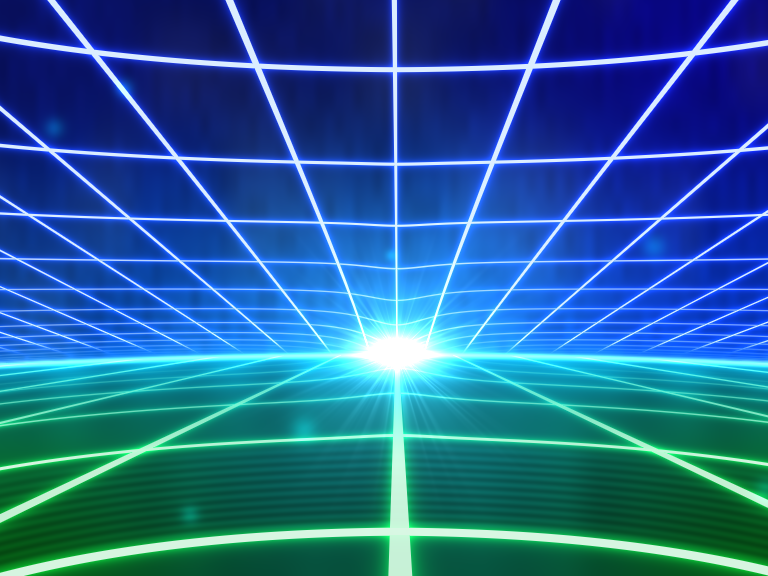
A Shadertoy shader for this background:

```glsl
// A glowing perspective grid: a blue wall above and a green floor below, meeting
// at a bright curved horizon with a white flare. Each surface is bent into its own
// grid coordinates, whose whole numbers become lines with a core and a halo.

float hash(vec2 p) {
    vec3 q = fract(vec3(p.xyx) * 0.1031);
    q += dot(q, q.yzx + 33.33);
    return fract((q.x + q.y) * q.z);
}

float noise(vec2 p) {
    vec2 i = floor(p), f = fract(p);
    f = f * f * (3.0 - 2.0 * f);
    return mix(mix(hash(i), hash(i + vec2(1, 0)), f.x),
               mix(hash(i + vec2(0, 1)), hash(i + vec2(1, 1)), f.x), f.y);
}

// Core coverage (x) and halo (y) of the lines at whole values of a coordinate
vec2 gridLine(float coord, float halfWidth) {
    float slope = max(length(vec2(dFdx(coord), dFdy(coord))), 1e-5);
    float width = max(halfWidth / slope, 0.0011 * iResolution.y);
    float gap = abs(fract(coord + 0.5) - 0.5) / slope - width;
    return vec2(clamp(0.5 - gap, 0.0, 1.0),
                exp(-max(gap, 0.0) / (0.003 * iResolution.y + 0.7 * width)));
}

// Wall columns and rows; rows sag towards the flare
vec2 wallGrid(vec2 p) {
    float up = max(p.y, 0.0);
    float pinch = (0.045 - 0.031 * up) * p.x / length(vec2(p.x, 0.05));
    float column = (p.x + 0.0113 * up + pinch) / (0.0764 + 0.378 * up);
    float sag = 0.05 * exp(-up / 0.11) / (1.0 + p.x * p.x / 0.0064);
    float height = max(p.y + sag - p.x * p.x * (0.27 * up - 0.035), 0.004);
    return vec2(column, log((1.0 / height + 0.7) / 2.714) / log(1.36));
}

// Floor columns and rows, with the bent depth in z
vec3 floorGrid(vec2 p) {
    float down = max(-p.y, 0.0);
    float column = (p.x - 0.015 * down) / (0.099 + 2.1 * down);
    float rise = 0.035 * exp(-down / 0.08) / (1.0 + p.x * p.x / 0.01);
    float depth = max(rise - p.y - p.x * p.x * (0.05 + 0.30 * down), 0.004);
    return vec3(column, log((1.0 / depth + 4.0) / 7.26) / log(1.5), depth);
}

vec3 wallColor(vec2 p, vec2 grid) {
    float up = max(p.y, 0.0);
    vec3 color = mix(vec3(0.02, 0.23, 0.57), vec3(0.03, 0.06, 0.36), smoothstep(0.0, 0.52, up));
    color += vec3(0.0, -0.04, 0.12) * smoothstep(0.0, 0.5, p.x);
    color += vec3(0.10, 0.32, 0.35) * exp(-dot(p, p) * 10.0);
    // Falling streaks of haze
    float haze = noise(p * vec2(7.0, 3.0) + 7.0) * 0.6 + noise(p * vec2(60.0, 20.0)) * 0.4;
    color *= 0.78 + 0.44 * haze;
    color += vec3(0.05, 0.05, 0.0) * smoothstep(0.5, 0.9, noise(p * vec2(8.0, 4.0) + 21.0));
    vec2 columns = gridLine(grid.x, 0.022), rows = gridLine(grid.y, 0.021);
    float fade = smoothstep(0.0, 0.05, up + 0.037 * p.x * p.x);
    float rowFade = fade * mix(0.5, 1.0, smoothstep(0.04, 0.25, up));
    color += vec3(0.08, 0.20, 0.75) * (columns.y * fade + rows.y * rowFade) * 0.65;
    float core = max(columns.x * smoothstep(0.0, 0.03, up), rows.x * rowFade);
    return mix(color, vec3(0.86, 0.93, 1.0), core);
}

vec3 floorColor(vec2 p, vec3 grid) {
    float down = max(-p.y, 0.0);
    vec3 color = mix(vec3(0.02, 0.46, 0.56), vec3(0.03, 0.39, 0.38), smoothstep(0.0, 0.12, down));
    color = mix(color, vec3(0.02, 0.30, 0.22), smoothstep(0.12, 0.38, down));
    color += vec3(0.0, 0.03, -0.15) * smoothstep(0.15, 0.7, abs(p.x)) * smoothstep(0.03, 0.2, down);
    color += vec3(0.02, 0.06, 0.14) * exp(-dot(p, p) * 20.0);
    color *= 0.88 + 0.24 * noise(p * vec2(14.0, 4.0) + 31.0);
    // Fine scan bands
    float bands = smoothstep(0.12, 0.2, grid.z) * (1.0 - smoothstep(0.28, 0.33, grid.z));
    color *= 1.0 - 0.2 * bands * (0.5 + 0.5 * cos(grid.z * 440.0));
    vec2 columns = gridLine(grid.x, 0.023), rows = gridLine(grid.y, 0.025);
    float near = smoothstep(0.02, 0.2, down);
    float rowFade = smoothstep(0.008, 0.05, grid.z) * mix(0.4, 1.0, near);
    vec3 halo = mix(vec3(0.04, 0.45, 0.42), vec3(0.03, 0.62, 0.16), near);
    color += halo * (columns.y * mix(0.35, 0.65, near) + rows.y * rowFade * 0.7);
    vec3 core = mix(vec3(0.50, 0.98, 0.80), vec3(0.84, 0.96, 0.88), near);
    return mix(color, core, max(columns.x * mix(0.65, 0.92, near), rows.x * rowFade));
}

void mainImage(out vec4 fragColor, in vec2 fragCoord) {
    vec2 p = (fragCoord - 0.5 * iResolution.xy) / iResolution.y - vec2(0.0226, -0.117);
    float above = p.y + 0.037 * p.x * p.x;
    vec3 wall = wallColor(p, wallGrid(p));
    vec3 ground = floorColor(p, floorGrid(p));
    vec3 color = mix(ground, wall, smoothstep(-0.002, 0.002, above));

    // Scattered soft sparks
    for (int i = 0; i < 7; i++) {
        float id = float(i);
        vec2 spot = vec2(hash(vec2(id, 3.7)) * 1.4 - 0.7, hash(vec2(id, 9.2)) * 0.85 - 0.3);
        float size = 0.008 + 0.016 * hash(vec2(id, 5.1));
        vec2 offset = (p - spot) / size;
        color += vec3(0.0, 0.20, 0.20) * exp(-dot(offset, offset));
    }

    // Horizon band
    float edge = abs(above);
    color += vec3(0.02, 0.25, 0.38) * exp(-edge * 42.0);
    color += vec3(0.50, 0.65, 0.60) * exp(-edge * edge * 42000.0);

    // Flare with thin rays
    vec2 flare = p - vec2(0.0, 0.004);
    float radius = length(flare);
    float rays = pow(noise(flare / max(radius, 1e-4) * 26.0 + 40.0), 3.0);
    color += vec3(0.25, 0.42, 0.46) * exp(-radius * 12.0);
    color += vec3(0.45, 0.60, 0.65) * rays * exp(-radius * 16.0);
    color += 1.2 * exp(-dot(flare * flare, vec2(230.0, 900.0)));
    fragColor = vec4(clamp(color, 0.0, 1.0), 1.0);
}
```
